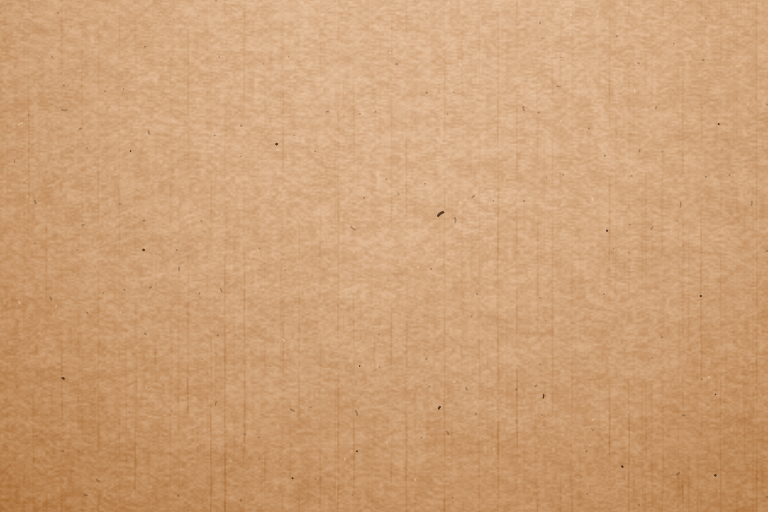
Write a Shadertoy shader that draws this texture.

```glsl
const vec3 DARK_KRAFT = vec3(0.67, 0.44, 0.23);
const vec3 LIGHT_KRAFT = vec3(0.86, 0.70, 0.55);
const vec3 SPECK_COLOR = vec3(0.24, 0.14, 0.07);

// Lighting, on a scale from DARK_KRAFT (0) to LIGHT_KRAFT (1)
const float PEAK_LIGHT = 1.03;
const float BOTTOM_FALLOFF = 0.54;
const float SIDE_FALLOFF = 1.15;
const float LIGHT_CENTER_X = 0.55;

// Sizes in canvas heights, frequencies per canvas height
const float FLUTE_SPACING = 0.0355;
const float FLUTE_WIDTH = 0.0014;
const float FLUTE_DEPTH = 0.36;
const vec2 FIBER_FREQ = vec2(95.0, 165.0);
const vec2 GRAIN_FREQ = vec2(210.0, 290.0);
const float FIBER_CONTRAST = 0.27;
const float GRAIN_CONTRAST = 0.24;
const float MOTTLE_CONTRAST = 0.12;
const float SPECK_CELL = 0.16;
const float FLECK_CELL = 0.045;

float hash(vec2 p) {
    return fract(sin(dot(p, vec2(127.1, 311.7))) * 43758.5453);
}

float noise(vec2 p) {
    vec2 i = floor(p), f = fract(p);
    f = f * f * (3.0 - 2.0 * f);
    return mix(mix(hash(i), hash(i + vec2(1, 0)), f.x),
               mix(hash(i + vec2(0, 1)), hash(i + vec2(1, 1)), f.x), f.y);
}

// Broken vertical creases, one per flute, with varying strength
float flutes(vec2 p, float spacing, float pixel) {
    float id = floor(p.x / spacing);
    float center = (id + 0.5 + 0.3 * (hash(vec2(id, 3.0)) - 0.5)) * spacing;
    center += 0.0016 * (noise(vec2(id * 7.0, p.y * 16.0)) - 0.5);
    float line = 1.0 - smoothstep(0.0, FLUTE_WIDTH + pixel, abs(p.x - center));
    float breaks = smoothstep(0.25, 0.75, noise(vec2(id * 13.0, p.y * 13.0)));
    float frayed = 0.4 + 0.6 * noise(vec2(id * 5.0, p.y * 75.0));
    return line * breaks * frayed * mix(0.35, 1.0, hash(vec2(id, 9.0)));
}

// Randomly turned short fibres scattered over a grid
float specks(vec2 p, float cell, float chance, float size, float pixel) {
    vec2 id = floor(p / cell);
    vec2 seed = id + cell * 900.0;
    vec2 center = 0.2 + 0.6 * vec2(hash(seed + 1.3), hash(seed + 4.7));
    vec2 d = p - (id + center) * cell;
    float angle = 6.2832 * hash(seed + 8.1);
    d = mat2(cos(angle), -sin(angle), sin(angle), cos(angle)) * d;
    float stretch = pow(hash(seed + 2.9), 4.0) * 2.2 * size;
    d.y += 25.0 * d.x * d.x;
    d.x -= clamp(d.x, -stretch, stretch);
    float radius = size * mix(0.5, 1.0, hash(seed + 6.3));
    float shape = 1.0 - smoothstep(radius - 0.5 * pixel, radius + 0.5 * pixel, length(d));
    return shape * step(hash(seed + 5.9), chance);
}

void mainImage(out vec4 fragColor, in vec2 fragCoord) {
    vec2 uv = fragCoord / iResolution.xy;
    vec2 p = fragCoord / iResolution.y;
    float pixel = 1.0 / iResolution.y;

    // Broad light from above, dimmer toward the lower corners
    float drop = 1.0 - uv.y;
    float side = uv.x - LIGHT_CENTER_X;
    float tone = PEAK_LIGHT - BOTTOM_FALLOFF * drop * drop - SIDE_FALLOFF * side * side;

    // Pulp: cloudy mottling, matted fibres and fine grain
    tone += MOTTLE_CONTRAST * (noise(p * vec2(22.0, 34.0)) - 0.5);
    tone += 0.5 * MOTTLE_CONTRAST * (noise(p * vec2(3.0, 28.0) + 40.0) - 0.5);
    vec2 warp = vec2(noise(p * 45.0), noise(p * 45.0 + 17.0)) * 1.5;
    tone += FIBER_CONTRAST * (noise(p * FIBER_FREQ + warp) - 0.5);
    tone += GRAIN_CONTRAST * (noise(p * GRAIN_FREQ + 71.0) - 0.5);

    // Main creases deepen downward; fainter ones run between them
    float depth = FLUTE_DEPTH * mix(0.5, 1.0, drop);
    tone -= depth * flutes(p, FLUTE_SPACING, pixel);
    tone -= 0.45 * depth * flutes(p + 5.018, FLUTE_SPACING * 0.5, pixel);

    vec3 color = mix(DARK_KRAFT, LIGHT_KRAFT, tone);

    // Sparse dark specks, small brown flecks and rare pale ones
    color = mix(color, SPECK_COLOR, 0.8 * specks(p, SPECK_CELL, 0.26, 0.0027, pixel));
    color = mix(color, SPECK_COLOR, 0.28 * specks(p, FLECK_CELL, 0.22, 0.0021, pixel));
    color = mix(color, vec3(1.0, 0.9, 0.76), 0.35 * specks(p + 3.0, 0.07, 0.12, 0.002, pixel));

    fragColor = vec4(clamp(color, 0.0, 1.0), 1.0);
}
```
